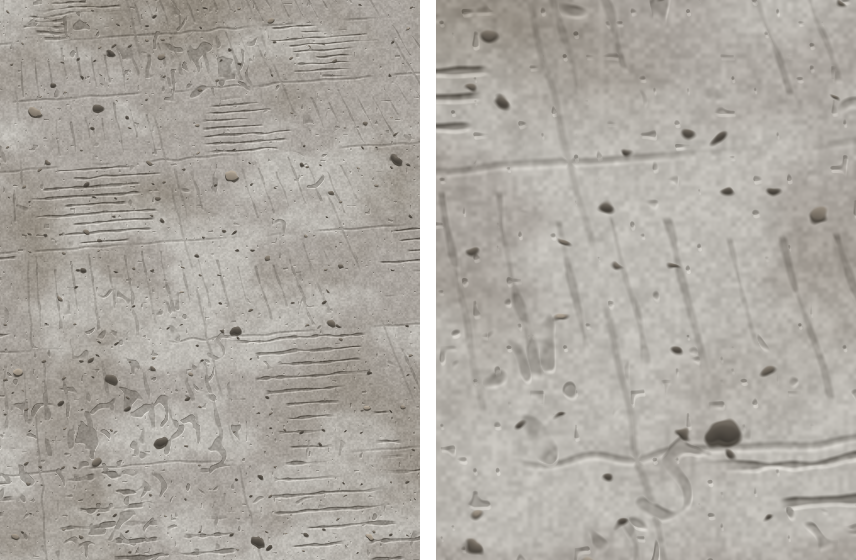
Left, the full canvas; right, a detail of the centre.
Give the GLSL for this texture, as a WebGL 1 fragment shader.

```glsl
precision highp float;
uniform vec2 u_resolution;

const vec3 PALE = vec3(0.745, 0.733, 0.708);
const vec3 CLAY = vec3(0.668, 0.647, 0.622);
const vec3 DUST = vec3(0.555, 0.525, 0.480);
const vec3 SHADOW = vec3(0.22, 0.20, 0.17);
const vec3 STONE = vec3(0.44, 0.41, 0.37);
const float GROOVES = 9.0;      // grooves per tile
const float GROOVE_HALF = 0.0019;
const float EDGE = 0.0013;      // softness of carved edges
const float RELIEF = 0.17;      // strength of slope shading
const float GRAIN = 0.085;
const float STONE_SHARE = 0.24;

float hash(vec2 p) {
  vec3 q = fract(vec3(p.xyx) * 0.1031);
  q += dot(q, q.yzx + 33.33);
  return fract((q.x + q.y) * q.z);
}

float noise(vec2 p) {
  vec2 i = floor(p), f = fract(p);
  f = f * f * (3.0 - 2.0 * f);
  return mix(mix(hash(i), hash(i + vec2(1.0, 0.0)), f.x),
             mix(hash(i + vec2(0.0, 1.0)), hash(i + 1.0), f.x), f.y);
}

float fbm(vec2 p) {
  float sum = 0.0, amp = 0.53;
  for (int i = 0; i < 4; i++) {
    sum += amp * noise(p);
    p = mat2(1.6, 1.2, -1.2, 1.6) * p + 7.3;
    amp *= 0.5;
  }
  return sum;
}

float patchAt(vec2 p, vec2 center, vec2 radius) {
  vec2 d = (p - center) / radius;
  return exp(-dot(d, d));
}

// How far the surface has crumbled, 0 to 1
float wearAt(vec2 p) {
  float w = patchAt(p, vec2(0.22, 0.21), vec2(0.20, 0.21));
  w = max(w, 0.8 * patchAt(p, vec2(0.37, 0.88), vec2(0.14, 0.05)));
  w = max(w, 0.6 * patchAt(p, vec2(0.10, 0.97), vec2(0.15, 0.06)));
  return clamp(w + 1.1 * (fbm(p * 9.0) - 0.46), 0.0, 1.0);
}

// Carved depth: grooved tiles in perspective, their joints, and pits
float carving(vec2 p) {
  float wear = wearAt(p);
  vec2 warp = vec2(noise(p * 38.0), noise(p * 38.0 + 51.0)) - 0.5;
  vec2 s = p + warp * mix(0.003, 0.010, wear);
  float down = 1.0 - s.y + 0.07 * (s.x - 0.4);
  float size = 0.21 + 0.17 * down;
  vec2 tile = vec2((s.x - 0.02 - 0.065 * down) / size, 12.35 - 2.92 / size);
  vec2 id = floor(tile), f = fract(tile);
  vec2 span = vec2(size, size * size / 0.496);

  // Grooves run across or along, tile by tile
  float flatRun = max(1.0 - step(0.5, abs(mod(id.x + id.y, 3.0) - 1.0)), step(3.5, id.y));
  float lane = mix(f.x, f.y, flatRun) * GROOVES;
  float along = mix(f.y, f.x, flatRun);
  vec2 key = id * 17.0 + floor(lane) * vec2(1.0, 3.0);
  float d = abs(fract(lane) - 0.5) / GROOVES * mix(span.x, span.y, flatRun);
  float ragged = noise(p * vec2(80.0, 62.0) + 9.0);
  float halfWidth = GROOVE_HALF * size / 0.3 * (0.35 + 1.1 * ragged + 1.5 * wear * ragged);
  float groove = 1.0 - smoothstep(halfWidth - EDGE, halfWidth + EDGE, d);
  float first = 0.04 + 0.30 * hash(key), last = 0.97 - 0.32 * hash(key + 5.0);
  groove *= smoothstep(first, first + 0.03, along) * (1.0 - smoothstep(last - 0.03, last, along));
  groove *= smoothstep(0.25, 0.45, noise(p * 13.0 + id * 3.7));
  groove *= mix(1.0, smoothstep(0.40, 0.60, ragged), max(wear, 0.35 - 0.35 * flatRun));
  groove *= mix(0.62, 1.0, flatRun);

  vec2 rim = min(f, 1.0 - f) * span;
  float joint = 1.0 - smoothstep(0.0004, 0.0035, min(rim.x, rim.y));
  joint *= 0.5 * smoothstep(0.3, 0.65, noise(p * 22.0 + 3.0));

  float limit = mix(0.93, 0.64, wear);
  float pits = smoothstep(limit, limit + 0.10, noise(s * vec2(74.0, 54.0) + warp * 1.4));
  float specks = smoothstep(0.89, 0.97, noise(p * 150.0 + 20.0));
  return max(max(groove, joint), max(0.65 * pits, 0.5 * specks));
}

float height(vec2 p) {
  return 0.55 * fbm(p * 75.0) + 0.5 * fbm(p * 17.0) - carving(p);
}

// Loose stones at three sizes, each with a shadow below
vec3 addStones(vec3 color, vec2 p) {
  float cells = 8.0;
  for (int i = 0; i < 3; i++) {
    vec2 id = floor(p * cells), key = id + cells * 3.0;
    vec2 center = (id + 0.25 + 0.5 * vec2(hash(key), hash(key + 11.0))) / cells;
    float radius = 0.07 / cells * (0.5 + 0.5 * hash(key + 23.0));
    float present = step(hash(key + 37.0), STONE_SHARE);
    vec2 d = p - center + (noise(p * 160.0) - 0.5) * 0.003;
    d.y += (hash(key + 41.0) - 0.5) * d.x;
    d.x *= 0.65;
    float body = 1.0 - smoothstep(radius - EDGE, radius + EDGE * 0.6, length(d));
    float shade = 1.0 - smoothstep(radius - EDGE, radius + EDGE, length(d + vec2(0.0, radius * 0.5)));
    float tone = 0.75 + 0.8 * pow(hash(key + 53.0), 3.0) + 0.25 * d.y / radius;
    color = mix(color, SHADOW, 0.8 * shade * present);
    color = mix(color, STONE * tone, 0.9 * body * present);
    cells *= 2.0;
  }
  return color;
}

void main() {
  vec2 p = gl_FragCoord.xy / u_resolution.y;

  // Dusty ground with brown stains and pale cement
  float stain = 0.75 * patchAt(p, vec2(0.26, 0.64), vec2(0.10, 0.05));
  stain += 0.65 * patchAt(p, vec2(0.08, 0.56), vec2(0.07, 0.06));
  stain += 0.45 * smoothstep(0.78, 1.05, p.y) + 0.35 * patchAt(p, vec2(0.0, 0.1), vec2(0.08, 0.2));
  stain += 1.7 * (fbm(p * 6.0 + 4.0) - 0.44);
  vec3 color = mix(CLAY, DUST, clamp(stain, 0.0, 0.85));
  float cement = smoothstep(0.42, 0.68, fbm(p * vec2(8.0, 13.0) + 31.0));
  color = mix(color, PALE, cement * (1.0 - 0.8 * clamp(stain, 0.0, 1.0)));

  // Light falls from above, so upper walls of hollows go dark
  float slope = height(p) - height(p + vec2(-0.0006, 0.0020));
  color = mix(color, SHADOW, 0.34 * carving(p));
  color += RELIEF * clamp(slope, -1.2, 0.55);
  color += GRAIN * (noise(p * 330.0) - 0.5) + 0.05 * (noise(p * 120.0 + 8.0) - 0.5);

  gl_FragColor = vec4(clamp(addStones(color, p), 0.0, 1.0), 1.0);
}
```
